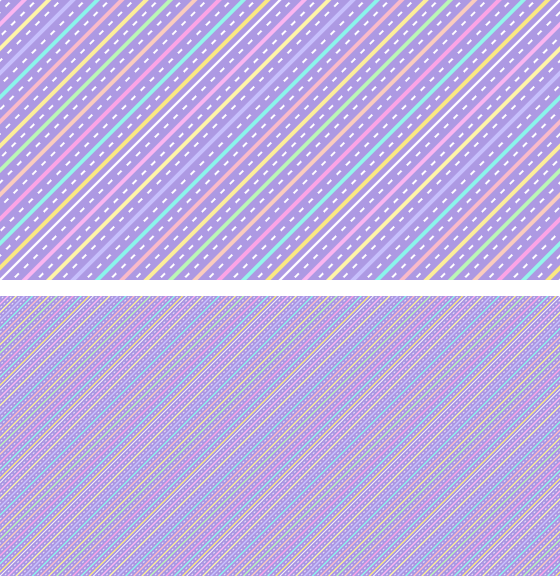
Top: one tile. Bottom: repeated 3 by 3.
Write a Shadertoy shader that draws this pattern.

```glsl
// Pastel diagonal stripes on lilac, with rows of white dashes between them.
// Each square tile is cut into lanes along one diagonal: solid stripes sit on
// whole lanes, dashes halfway between, and a thin white line on the tile seam.

const vec2 TILES = vec2(2.0, 1.0);      // repeats across and down
const float LANES = 11.5;               // lane spacings per tile
const int STRIPES = 11;                 // coloured stripes per tile
const float DASHES = 15.0;              // dashes per unit along the diagonal
const float STRIPE_HALF = 0.0070;       // half widths, in tile heights
const float LINE_HALF = 0.0040;
const vec2 DASH_HALF = vec2(0.0100, 0.0035);
const float DIAGONAL = 0.70710678;      // diagonal coordinate to true distance

const vec3 GROUND = vec3(0.68, 0.60, 0.89);
const vec3 WHITE = vec3(1.0, 0.995, 1.0);
const vec3 PALETTE[STRIPES] = vec3[STRIPES](
    vec3(0.98, 0.71, 0.94),  // orchid
    vec3(1.00, 0.96, 0.65),  // cream
    vec3(0.78, 0.75, 0.99),  // lavender
    vec3(0.54, 0.96, 0.92),  // aqua
    vec3(0.98, 0.73, 0.79),  // rose
    vec3(0.99, 0.93, 0.60),  // lemon
    vec3(0.73, 0.97, 0.71),  // mint
    vec3(0.98, 0.80, 0.74),  // peach
    vec3(0.99, 0.64, 0.90),  // pink
    vec3(0.58, 0.96, 0.92),  // aqua
    vec3(0.98, 0.91, 0.50)   // gold
);

float boxDistance(vec2 p, vec2 halfSize) {
    vec2 q = abs(p) - halfSize;
    return length(max(q, 0.0)) + min(max(q.x, q.y), 0.0);
}

float coverage(float dist, float pixel) {
    return clamp(0.5 - dist / pixel, 0.0, 1.0);
}

void mainImage(out vec4 fragColor, in vec2 fragCoord) {
    vec2 p = fragCoord / iResolution.xy * TILES;
    float pixel = TILES.y / iResolution.y;

    // Diagonal coordinates: across the stripes and along them
    float across = fract(p.x - p.y);
    float along = p.x + p.y;
    float lane = across * LANES;
    vec3 color = GROUND;

    // Coloured stripes
    int stripe = clamp(int(floor(lane + 0.5)), 1, STRIPES);
    float stripeDist = abs(lane - float(stripe)) / LANES * DIAGONAL - STRIPE_HALF;
    color = mix(color, PALETTE[stripe - 1], coverage(stripeDist, pixel));

    // Dashed rows, each a sideways copy of the last
    float row = min(floor(lane), float(STRIPES) - 1.0);
    float rowCenter = (row + 0.5) / LANES;
    float dashPhase = fract((along - rowCenter) * DASHES) - 0.5;
    vec2 dashPos = vec2(dashPhase / DASHES, across - rowCenter) * DIAGONAL;
    color = mix(color, WHITE, coverage(boxDistance(dashPos, DASH_HALF), pixel));

    // Thin line on the tile seam
    float lineDist = min(across, 1.0 - across) * DIAGONAL - LINE_HALF;
    color = mix(color, WHITE, coverage(lineDist, pixel));

    fragColor = vec4(color, 1.0);
}
```
